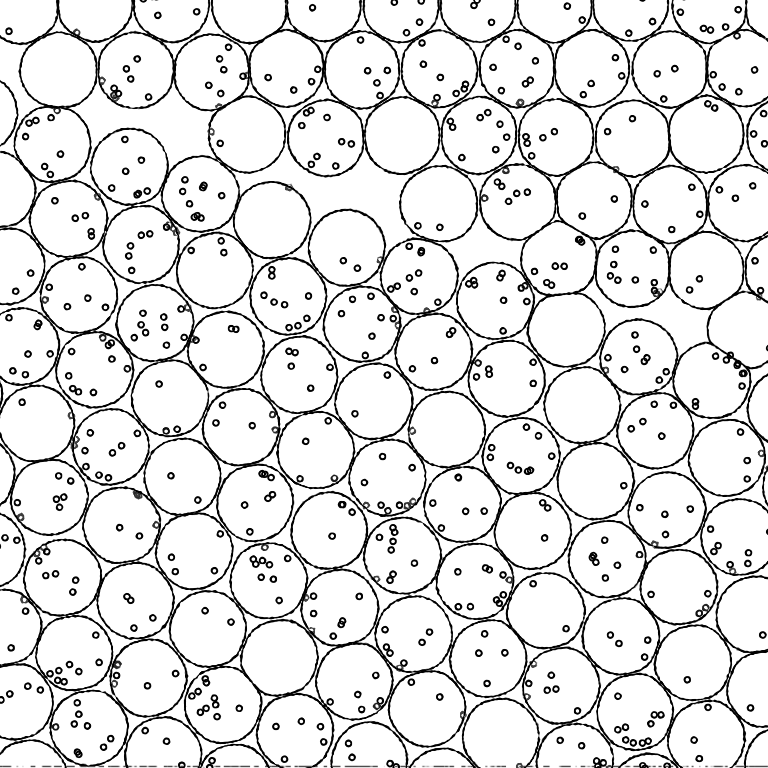
This pattern is drawn by a WebGL 2 fragment shader. Its source:

```glsl
#version 300 es
precision highp float;

uniform vec2 u_resolution;
out vec4 fragColor;

const vec3 PAPER = vec3(1.0);
const vec3 INK = vec3(0.0);
const float TAU = 6.2831853;
const float ROW_HEIGHT = 0.8660254;
const float CELL_RADIUS = 0.0498;
const float RIM_HALF_WIDTH = 0.0013;
const float DOT_RADIUS = 0.0036;
const float DOT_HALF_WIDTH = 0.0013;
const int MAX_DOTS = 11;

// A hexagonal lattice kept on one side of a seam.
struct Grain {
    vec2 origin;
    float angle;
    float spacing;
    float side;
    float seam;
    float seed;
};

// The two nearest cells, and the ink of all dots met so far.
struct Field {
    vec2 center1;
    vec2 center2;
    float dist1;
    float dist2;
    float dots;
};

vec2 hash2(vec2 p) {
    vec3 q = fract(p.xyx * vec3(0.1031, 0.1030, 0.0973));
    q += dot(q, q.yzx + 33.33);
    return fract((q.xx + q.yz) * q.zy);
}

float gradientAt(vec2 corner, vec2 offset) {
    return dot(hash2(corner) * 2.0 - 1.0, offset);
}

float gradientNoise(vec2 p) {
    vec2 i = floor(p), f = fract(p), e = vec2(1.0, 0.0);
    vec2 u = f * f * (3.0 - 2.0 * f);
    return mix(mix(gradientAt(i, f), gradientAt(i + e.xy, f - e.xy), u.x),
               mix(gradientAt(i + e.yx, f - e.yx), gradientAt(i + e.xx, f - e.xx), u.x), u.y);
}

mat2 rotation(float a) {
    return mat2(cos(a), sin(a), -sin(a), cos(a));
}

float smoothMax(float a, float b, float k) {
    float h = max(k - abs(a - b), 0.0) / k;
    return max(a, b) + h * h * k * 0.25;
}

float stroke(float dist, float halfWidth, float pixel) {
    return 1.0 - smoothstep(halfWidth - 0.6 * pixel, halfWidth + 0.6 * pixel, abs(dist));
}

// Small rings in one cell: some anywhere, some clustered and broken at the rim.
float dotInk(vec2 p, vec2 center, vec2 id, float rough, float pixel) {
    float ink = 0.0;
    vec2 trait = hash2(id + 211.0);
    int count = int(trait.x * float(MAX_DOTS));
    for (int i = 0; i < count; i++) {
        vec2 h = hash2(id + float(i + 1) * vec2(37.0, 61.0));
        float clustered = step(0.7, h.x);
        float reach = mix(sqrt(h.x), 0.72 + 0.8 * (h.x - 0.7), clustered);
        float angle = TAU * mix(h.y, trait.y + 0.3 * h.y, clustered);
        vec2 spot = center + CELL_RADIUS * reach * vec2(cos(angle), sin(angle));
        float atRim = smoothstep(0.84, 0.92, reach);
        float halfWidth = DOT_HALF_WIDTH + rough * mix(0.5, 1.6, atRim);
        float ring = stroke(length(p - spot) - DOT_RADIUS, halfWidth, pixel);
        ink = max(ink, ring * mix(1.0, 0.75, atRim));
    }
    return ink;
}

void addGrain(inout Field field, vec2 p, Grain g, vec2 seamOrigin, vec2 seamNormal, float rough, float pixel) {
    mat2 turn = rotation(g.angle);
    vec2 q = (p - g.origin) * turn / g.spacing;
    float nearRow = round(q.y / ROW_HEIGHT);
    for (int j = -1; j <= 1; j++) {
        float row = nearRow + float(j);
        float nearColumn = round(q.x - 0.5 * row);
        for (int i = -1; i <= 1; i++) {
            float column = nearColumn + float(i);
            vec2 site = vec2(column + 0.5 * row, row * ROW_HEIGHT);
            vec2 center = g.origin + turn * site * g.spacing;
            float height = dot(center - seamOrigin, seamNormal);
            if (g.side * (height - g.seam) < 0.0) continue;
            // Cells just above the seam are pushed clear of it
            center += seamNormal * step(0.0, g.side) * max(0.256 - height, 0.0);
            vec2 id = vec2(column, row) + g.seed;
            center += (hash2(id) - 0.5) * 0.006;
            float dist = length(p - center);
            if (dist < field.dist1) {
                field.center2 = field.center1;
                field.dist2 = field.dist1;
                field.center1 = center;
                field.dist1 = dist;
            } else if (dist < field.dist2) {
                field.center2 = center;
                field.dist2 = dist;
            }
            if (dist < 1.2 * CELL_RADIUS) field.dots = max(field.dots, dotInk(p, center, id, rough, pixel));
        }
    }
}

void main() {
    vec2 uv = gl_FragCoord.xy / u_resolution.y;
    float pixel = 1.0 / u_resolution.y;
    float rough = 0.0015 * gradientNoise(uv * 230.0);

    // Sloping packing below, level packing above
    Grain sloping = Grain(vec2(0.392, 0.511), -0.35, 0.1016, -1.0, 0.21, 100.0);
    Grain level = Grain(vec2(0.573, 0.909), 0.0, 0.0996, 1.0, 0.24, 300.0);
    vec2 seamNormal = rotation(sloping.angle) * vec2(0.0, 1.0);
    Field field = Field(vec2(9.0), vec2(8.0), 9.0, 9.0, 0.0);
    addGrain(field, uv, sloping, sloping.origin, seamNormal, rough, pixel);
    addGrain(field, uv, level, sloping.origin, seamNormal, rough, pixel);

    // Rims: jagged, slightly uneven circles, flattened where they press together
    float wobble = 0.003 * gradientNoise(uv * 14.0) + 0.0013 * gradientNoise(uv * 170.0 + 40.0);
    float circle = field.dist1 - CELL_RADIUS + wobble;
    float contact = dot(uv - 0.5 * (field.center1 + field.center2), normalize(field.center2 - field.center1));
    float rim = stroke(smoothMax(circle, contact, 0.005), RIM_HALF_WIDTH + rough, pixel);

    // Dashed lower edge
    float dash = smoothstep(-0.2, 0.1, gradientNoise(vec2(uv.x * 190.0, 5.5)));
    float edge = 0.7 * dash * stroke(uv.y - 0.002, 0.001, pixel);

    fragColor = vec4(mix(PAPER, INK, max(max(rim, field.dots), edge)), 1.0);
}
```
